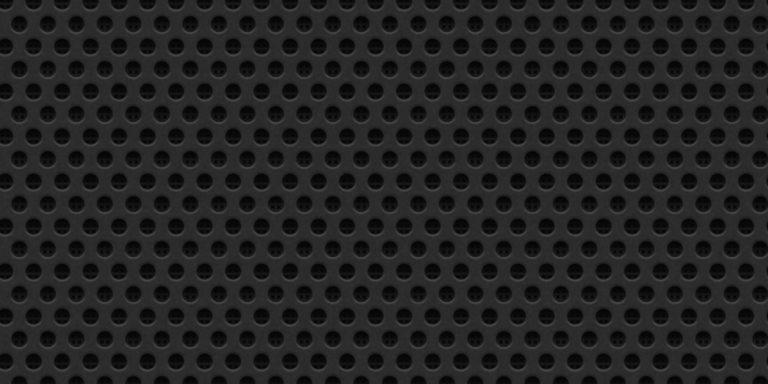
Reproduce this pattern procedurally as a Shadertoy shader.

```glsl
// Dark perforated metal sheet: staggered round holes with a woven mesh behind them.

const float UNITS_HIGH = 256.0;           // design units over the canvas height
const vec2  PITCH = vec2(19.0, 15.0);     // hole spacing along a row, row spacing
const float FIRST_HOLE = 12.9;            // x of the first hole on even rows
const float RADIUS = 5.3;
const float MESH_PITCH = 4.0;
const float TAU = 6.2831853;

float hash(vec2 p) {
    vec3 q = fract(p.xyx * vec3(0.1031, 0.1030, 0.0973));
    q += dot(q, q.yzx + 33.33);
    return fract((q.x + q.y) * q.z);
}

vec2 gradient(vec2 cell) {
    float angle = TAU * hash(cell);
    return vec2(cos(angle), sin(angle));
}

float gradientNoise(vec2 p) {
    vec2 i = floor(p), f = p - i;
    vec2 u = f * f * f * (f * (f * 6.0 - 15.0) + 10.0);
    vec2 e = vec2(0.0, 1.0);
    float low = mix(dot(gradient(i), f), dot(gradient(i + e.yx), f - e.yx), u.x);
    float high = mix(dot(gradient(i + e.xy), f - e.xy), dot(gradient(i + e.yy), f - e.yy), u.x);
    return mix(low, high, u.y);
}

// Nearest hole on the staggered grid: xy = column and row
vec2 holeId(vec2 p, out vec2 local) {
    float row = floor(p.y / PITCH.y + 0.5);
    float start = FIRST_HOLE - 0.5 * PITCH.x * mod(row, 2.0);
    float column = floor((p.x - start) / PITCH.x + 0.5);
    local = p - vec2(start + column * PITCH.x, row * PITCH.y);
    return vec2(column, row);
}

// Brightness of the metal face, mottled at two scales
float metalShade(vec2 p) {
    return 0.172 + 0.018 * gradientNoise(p * 0.42) + 0.012 * gradientNoise(p * 0.13 + 40.0);
}

// Woven threads seen through a hole, shaded by its upper edge
float meshShade(vec2 local, vec2 id) {
    float odd = mod(id.y, 2.0);
    vec2 wave = 0.5 + 0.5 * cos(TAU * (local + vec2(0.0, 1.4 * odd)) / MESH_PITCH);
    float threads = max(wave.x * mix(1.0, 0.65, odd), wave.y);
    float light = smoothstep(4.5, -3.0, local.y);
    float variation = 0.85 + 0.3 * hash(id + 7.0);
    return 0.022 + 0.075 * threads * light * variation;
}

// Bright bevel below the hole, faint shadow above it
float rimLight(vec2 local, float dist, float soft) {
    float band = smoothstep(-0.6 - soft, 0.5, dist) * (1.0 - smoothstep(0.6, 1.9 + soft, dist));
    float facing = -local.y / max(length(local), 0.001);
    return band * (0.10 * smoothstep(0.1, 1.0, facing) - 0.035 * smoothstep(0.0, 1.0, -facing));
}

void mainImage(out vec4 fragColor, in vec2 fragCoord) {
    float unitsPerPixel = UNITS_HIGH / iResolution.y;
    vec2 p = fragCoord * unitsPerPixel;

    vec2 local;
    vec2 id = holeId(p, local);
    float dist = length(local) - RADIUS;
    float soft = max(0.8, 0.7 * unitsPerPixel);

    float face = metalShade(p) + rimLight(local, dist, 0.5 * soft);
    float shade = mix(meshShade(local, id), face, smoothstep(-soft, soft, dist));
    fragColor = vec4(vec3(shade), 1.0);
}
```
